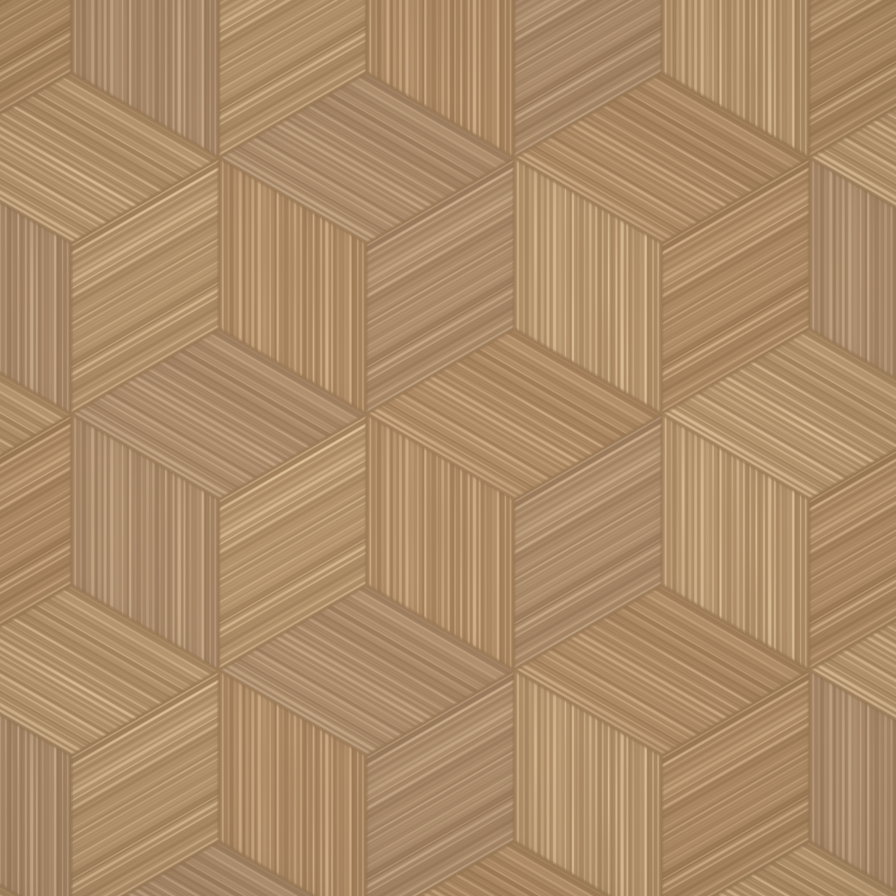
This pattern is drawn by a Shadertoy shader. Its source:

```glsl
// Tumbling-block wood veneer: hexagons split into three striped rhombi in three tones.

float hash(vec2 p) {
    vec3 q = fract(vec3(p.xyx) * 0.1031);
    q += dot(q, q.yzx + 33.33);
    return fract((q.x + q.y) * q.z);
}

float noise(vec2 p) {
    vec2 i = floor(p), f = fract(p);
    f = f * f * (3.0 - 2.0 * f);
    return mix(mix(hash(i), hash(i + vec2(1, 0)), f.x),
               mix(hash(i + vec2(0, 1)), hash(i + vec2(1, 1)), f.x), f.y);
}

// Pale fibres of random place, width and strength, one per cell; the first two are bold
float fibres(float x, float seed, float blur) {
    float cell = floor(x);
    float centre = 0.35 + 0.3 * hash(vec2(cell, seed));
    float halfWidth = 0.1 + 0.15 * hash(vec2(cell, seed + 17.0));
    float strength = 0.2 + 0.8 * hash(vec2(cell, seed + 41.0));
    if (cell < 2.0) strength = max(strength, 0.75);
    float d = abs(x - cell - centre) - halfWidth;
    return strength * (1.0 - smoothstep(-blur, blur, d));
}

void mainImage(out vec4 fragColor, in vec2 fragCoord) {
    vec2 uv = fragCoord / iResolution.y;
    vec2 p = (uv - vec2(0.0795, 0.7285)) / 0.3295;
    float px = 1.0 / (0.3295 * iResolution.y);

    // Nearest hexagon centre on two interleaved grids
    vec2 grid = vec2(1.0, 1.7355);
    vec2 idA = round(p / grid);
    vec2 idB = round(p / grid - 0.5) + 0.5;
    vec2 a = p - idA * grid, b = p - idB * grid;
    bool even = dot(a, a) < dot(b, b);
    vec2 q = even ? a : b;
    float column = floor(even ? idA.x : idB.x);

    // Rhombus coordinates: x across the fibres, y across the other edges, both 0 to 0.5
    vec2 face;
    float kind, shift;
    if (q.y > abs(q.x) * 0.57735) {
        face = vec2(dot(q, vec2(0.5, 0.866)), dot(q, vec2(-0.5, 0.866)));
        kind = 0.0;
        shift = even ? 0.0 : 1.0;
    } else if (q.x > 0.0) {
        face = vec2(dot(q, vec2(0.5, -0.866)), q.x);
        kind = 1.0;
        shift = 0.0;
    } else {
        face = vec2(-q.x, dot(q, vec2(-0.5, -0.866)));
        kind = 2.0;
        shift = 1.0;
    }

    // Veneer tone: light, greyish or golden; every face of a kind shares its fibres
    float tone = mod(column + shift, 3.0);
    float seed = 31.0 * kind + 3.0;
    vec3 col = tone < 0.5 ? vec3(0.670, 0.542, 0.393)
             : tone < 1.5 ? vec3(0.640, 0.515, 0.388)
                          : vec3(0.650, 0.512, 0.365);
    float contrast = tone < 0.5 ? 1.0 : tone < 1.5 ? 0.75 : 0.85;

    // Grain: faint bands, fine streaks and pale fibres that fade along their length
    float grain = 0.02 * (noise(vec2(face.x * 28.0, seed)) - 0.5)
                + 0.08 * (noise(vec2(face.x * 130.0, seed + 9.0)) - 0.5);
    col += grain * vec3(1.0, 1.0, 0.95);
    float fade = 0.75 + 0.5 * noise(vec2(face.x * 40.0 + seed, face.y * 5.0 + tone * 13.0));
    float pale = fibres(face.x * 48.0, seed, 0.08 + 20.0 * px);
    col += vec3(0.15, 0.162, 0.16) * pale * fade * contrast;

    // Brown seam and faint shade along the rhombus edges
    vec2 inner = min(face, 0.5 - face);
    float edge = min(inner.x, inner.y);
    col *= 1.0 - 0.02 * exp(-edge * 45.0);
    float seam = 1.0 - smoothstep(0.004 - px, 0.006 + px, edge);
    col = mix(col, vec3(0.59, 0.46, 0.32), 0.6 * seam);

    // Gentle falloff toward the corners
    vec2 c = fragCoord / iResolution.xy - 0.5;
    col *= 1.02 - 0.13 * dot(c, c);
    fragColor = vec4(col, 1.0);
}
```
